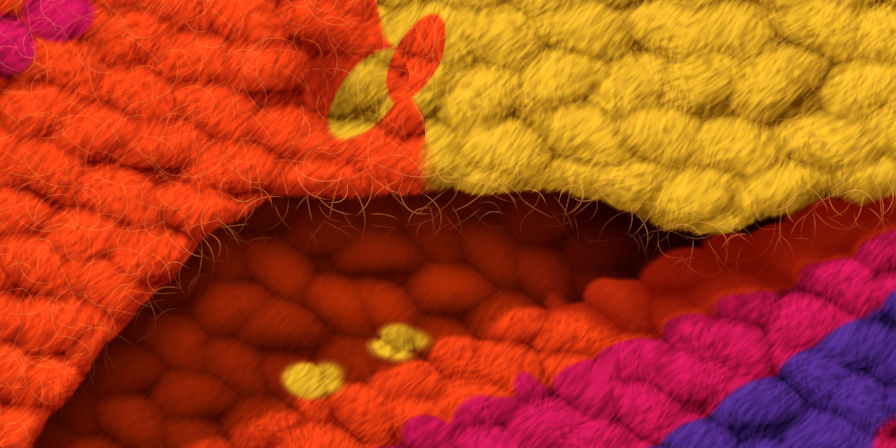
A WebGL 2 fragment shader for this texture:

```glsl
#version 300 es
precision highp float;
// Two folds of hand-knitted wool: a sunlit red and yellow fold hangs over a
// shaded one with diagonal colour bands. Stitches are jittered bent ellipsoids
// shaded by their relief; stretched noise gives fibres, short parabolas stray hair.

uniform vec2 u_resolution;
out vec4 outColor;

const vec3 RED     = vec3(0.96, 0.26, 0.08);
const vec3 YELLOW  = vec3(0.93, 0.70, 0.15);
const vec3 MAGENTA = vec3(0.82, 0.09, 0.33);
const vec3 PURPLE  = vec3(0.33, 0.17, 0.55);
const vec3 RUST    = vec3(0.66, 0.16, 0.02);
const vec3 CRIMSON = vec3(0.42, 0.03, 0.03);
const vec3 HAIR    = vec3(1.00, 0.68, 0.34);
const vec2 RED_STITCH    = vec2(0.165, 0.115);
const vec2 YELLOW_STITCH = vec2(0.170, 0.125);
const vec2 LOWER_STITCH  = vec2(0.150, 0.110);
const vec2 LIGHT_STEP    = vec2(-0.014, 0.022);
const float BAND_SLOPE = 0.4;
const int HAIR_LAYERS = 4;

float hash(vec2 p) {
  vec3 q = fract(vec3(p.xyx) * 0.1031);
  q += dot(q, q.yzx + 33.33);
  return fract((q.x + q.y) * q.z);
}

vec2 hash2(vec2 p) { return vec2(hash(p), hash(p + 47.3)); }

mat2 rot(float a) { return mat2(cos(a), -sin(a), sin(a), cos(a)); }

float noise(vec2 p) {
  vec2 i = floor(p), f = fract(p);
  f = f * f * (3.0 - 2.0 * f);
  return mix(mix(hash(i), hash(i + vec2(1, 0)), f.x),
             mix(hash(i + vec2(0, 1)), hash(i + vec2(1, 1)), f.x), f.y);
}

// Height of the knitted surface, 0 in the creases and 1 on the loops
float stitches(vec2 p, vec2 size, float tilt) {
  vec2 g = p / size + 20.0, cell = floor(g);
  float h = 0.0;
  for (int j = -1; j <= 1; j++)
    for (int i = -1; i <= 1; i++) {
      vec2 c = cell + vec2(i, j);
      float odd = mod(c.y, 2.0);
      vec2 center = c + 0.5 + vec2(0.5 * odd - 0.25, 0.0) + 0.4 * (hash2(c) - 0.5);
      vec2 q = rot(tilt * (0.6 + 0.8 * hash(c + 9.0)) * (1.0 - 1.6 * odd)) * (g - center);
      q.y += 0.4 * q.x * q.x;
      q /= vec2(0.82, 0.56);
      h = max(h, 1.0 - dot(q, q));
    }
  return h;
}

// Fine streaks that follow a slowly turning direction
float fibres(vec2 p) {
  vec2 a = rot(0.7) * p + 0.05 * noise(p * 9.0);
  vec2 b = rot(-0.5) * p + 0.05 * noise(p * 11.0 + 5.0);
  return 0.5 * noise(a * vec2(45, 170)) + 0.5 * noise(b * vec2(170, 60));
}

// Coverage of thin curved hairs scattered on a grid
float hairs(vec2 p, float size, float seed) {
  vec2 g = p / size + seed * 7.0, cell = floor(g);
  float cover = 0.0;
  for (int j = -1; j <= 1; j++)
    for (int i = -1; i <= 1; i++) {
      vec2 c = cell + vec2(i, j), r = hash2(c + seed * 31.0);
      vec2 q = rot(6.283 * r.x) * (g - c - r.yx);
      float d = abs(q.y - (r.y * 2.4 - 1.2) * q.x * q.x) * size;
      float ends = 1.0 - smoothstep(0.35, 0.7, abs(q.x));
      cover = max(cover, ends * (0.3 + 0.7 * r.y) * (1.0 - smoothstep(0.0007, 0.0030, d)));
    }
  return cover;
}

float spot(vec2 p, vec2 c, vec2 radius) { vec2 q = (p - c) / radius; return exp(-dot(q, q)); }

// Wool colour deepens and saturates in the creases
vec3 shadeWool(vec3 base, float light) {
  vec3 deep = base * base * 0.42;
  return mix(deep, base, clamp(light, 0.0, 1.0)) + (base * 0.3 + 0.08) * max(light - 1.0, 0.0);
}

// Lower rim of the front fold
float rimHeight(float x) {
  float fall = pow(max(0.63 - x, 0.0) / 0.58, 1.4);
  return 0.565 - 0.58 * fall - 0.10 * spot(vec2(x, 0), vec2(1.59, 0), vec2(0.18, 1));
}

vec3 frontFold(vec2 p, float depth, float fibre) {
  float wob = 0.05 * (noise(p * 14.0) - 0.5);
  float split = 0.96 - 0.10 * smoothstep(0.72, 0.95, p.y) + wob;
  float yellow = smoothstep(-0.012, 0.012, p.x - split);
  yellow = max(yellow, smoothstep(0.42, 0.55, spot(rot(0.9) * (p - vec2(0.82, 0.79)), vec2(0), vec2(0.14, 0.07)) + wob));
  yellow *= 1.0 - smoothstep(0.45, 0.55, spot(rot(1.1) * (p - vec2(0.93, 0.87)), vec2(0), vec2(0.13, 0.06)) + wob);
  float pink = max(spot(p, vec2(0.01, 0.90), vec2(0.08)), spot(p, vec2(0.13, 0.97), vec2(0.09, 0.07)));
  vec3 base = mix(mix(RED, MAGENTA, smoothstep(0.35, 0.55, pink + wob)), YELLOW, yellow);
  bool right = p.x > split;
  vec2 q = right ? p : rot(-0.25) * p;
  vec2 size = right ? YELLOW_STITCH : RED_STITCH;
  float tilt = right ? 0.95 : 0.55;
  float h = stitches(q, size, tilt);
  float slope = h - stitches(q + LIGHT_STEP, size, tilt);
  float light = 0.36 + 0.62 * sqrt(h) + 0.45 * slope + 0.75 * (fibre - 0.5);
  light *= mix(0.35, 1.0, smoothstep(-0.01, 0.07, depth));
  light *= 1.0 - 0.65 * spot(p, vec2(0.73, 0.84), vec2(0.07, 0.11));
  return shadeWool(base, light);
}

vec3 backFold(vec2 p, float depth, float fibre) {
  float h = stitches(rot(-0.38) * p, LOWER_STITCH, 0.7);
  float slope = h - stitches(rot(-0.38) * (p + LIGHT_STEP), LOWER_STITCH, 0.7);
  float band = p.y - BAND_SLOPE * p.x - 0.045 * (h - 0.5) + 0.03 * (noise(p * 18.0) - 0.5);
  // Diagonal bands, from the shade down to the lit corner
  vec3 base = mix(RUST, CRIMSON, smoothstep(1.1, 1.5, p.x));
  base = mix(RED, base, smoothstep(-0.19, -0.165, band));
  float gold = max(spot(p, vec2(0.70, 0.155), vec2(0.075, 0.05)), spot(p, vec2(0.89, 0.235), vec2(0.075, 0.045)));
  base = mix(base, YELLOW, smoothstep(0.3, 0.65, gold * (0.6 + 0.6 * h)));
  base = mix(MAGENTA, base, smoothstep(-0.34, -0.32, band));
  float violet = 0.05 + 0.62 * (p.x - 1.53) - p.y + 0.03 * (h - 0.5);
  base = mix(base, PURPLE, smoothstep(-0.012, 0.012, violet));
  base = mix(base, MAGENTA, smoothstep(0.3, 0.6, spot(p, vec2(2.02, 0.0), vec2(0.08))));
  // Sunlight below the terminator, soft bounce light above it
  float terminator = -0.17 - 0.17 * smoothstep(1.1, 1.5, p.x);
  float sun = max(1.0 - smoothstep(-0.03, 0.04, band - terminator), smoothstep(0.3, 0.7, gold));
  sun *= smoothstep(0.40, 0.68, p.x);
  float bounce = 0.30 + 0.45 * h + 0.2 * slope + 0.2 * (fibre - 0.5);
  bounce *= smoothstep(-0.02, 0.20, -depth) * 0.85 + 0.15;
  bounce *= 1.0 - 0.45 * smoothstep(1.0, 1.6, p.x);
  bounce += 0.3 * spot(p, vec2(0.85, 0.36), vec2(0.3, 0.1)) * h;
  float direct = 0.40 + 0.55 * sqrt(h) + 0.4 * slope + 0.7 * (fibre - 0.5);
  return shadeWool(base, mix(bounce, direct, sun));
}

void main() {
  vec2 p = gl_FragCoord.xy / u_resolution.y;
  p.x *= 2.0 * u_resolution.y / u_resolution.x;
  float fibre = fibres(p);
  float ripple = 0.035 * (noise(p * 13.0) - 0.5) + 0.012 * (fibre - 0.5);
  float depth = p.y - rimHeight(p.x) + ripple;
  vec3 color = mix(backFold(p, depth, fibre), frontFold(p, depth, fibre), smoothstep(-0.008, 0.008, depth));

  // Stray hair: dense at the rim, sparse on the lit wool
  float strands = 0.0;
  for (int k = 0; k < HAIR_LAYERS; k++)
    strands = max(strands, hairs(p, 0.055 + 0.022 * float(k), float(k) + 1.0));
  float rim = exp(-pow((depth + 0.015) / 0.05, 2.0)) * smoothstep(0.1, 0.5, p.x);
  float amount = 0.5 * rim + 0.25 * smoothstep(0.0, 0.05, depth);
  color = mix(color, HAIR, strands * amount);
  outColor = vec4(clamp(color, 0.0, 1.0), 1.0);
}
```
